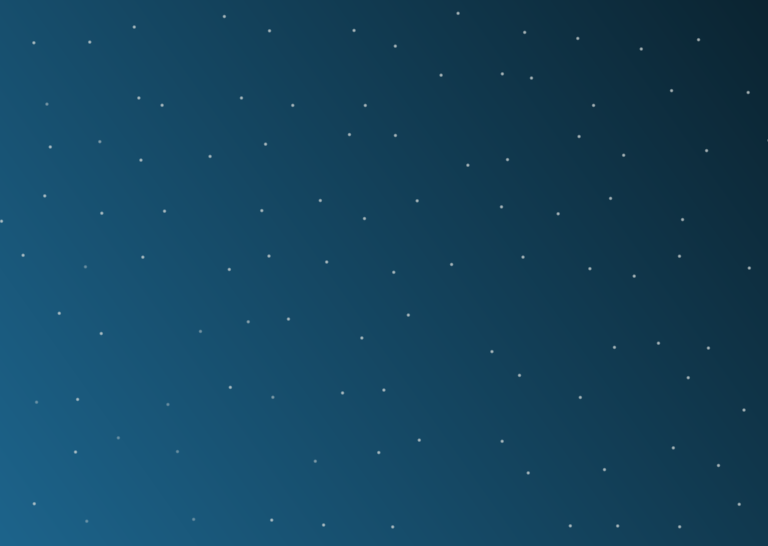
Give the GLSL for this background, as a Shadertoy shader.

```glsl
// Night sky: diagonal blue gradient with sparse, softly scattered pale stars.

vec3 hash32(vec2 p) {
    vec3 q = fract(p.xyx * vec3(0.1031, 0.1030, 0.0973));
    q += dot(q, q.yxz + 33.33);
    return fract((q.xxy + q.yzz) * q.zyx);
}

// Sky colour along the diagonal: 0 at the lower left, 1 at the upper right.
vec3 skyColor(float t) {
    return mix(vec3(0.112, 0.390, 0.545), vec3(0.042, 0.139, 0.190), t);
}

// One jittered star per cell of a brick grid; empty cells are commoner lower down.
float starCoverage(vec2 p, float diagonal) {
    const float cells = 9.0;
    vec2 grid = p * cells;
    grid.x += 0.5 * mod(floor(grid.y), 2.0);
    vec2 id = floor(grid);
    vec3 rnd = hash32(id + 17.0);
    vec2 offset = 0.16 + 0.68 * rnd.xy;
    float height = (id.y + offset.y) / cells;
    float present = step(0.24 * (1.0 - height), rnd.z);

    // A share of the stars in the brighter sky is dim.
    float dim = step(0.7, fract(rnd.z * 57.0)) * (1.0 - smoothstep(0.25, 0.45, diagonal));
    float distanceToStar = length(fract(grid) - offset) / cells;
    float disc = 1.0 - smoothstep(0.0006, 0.0046, distanceToStar);
    return present * disc * mix(0.76, 0.42, dim);
}

void mainImage(out vec4 fragColor, in vec2 fragCoord) {
    vec2 p = fragCoord / iResolution.y;
    // Projection onto the corner-to-corner line.
    vec2 corner = vec2(iResolution.x / iResolution.y, 1.0);
    float diagonal = dot(p, corner) / dot(corner, corner);

    vec3 color = skyColor(diagonal);
    color = mix(color, vec3(0.84, 0.86, 0.85), starCoverage(p, diagonal));
    fragColor = vec4(color, 1.0);
}
```
